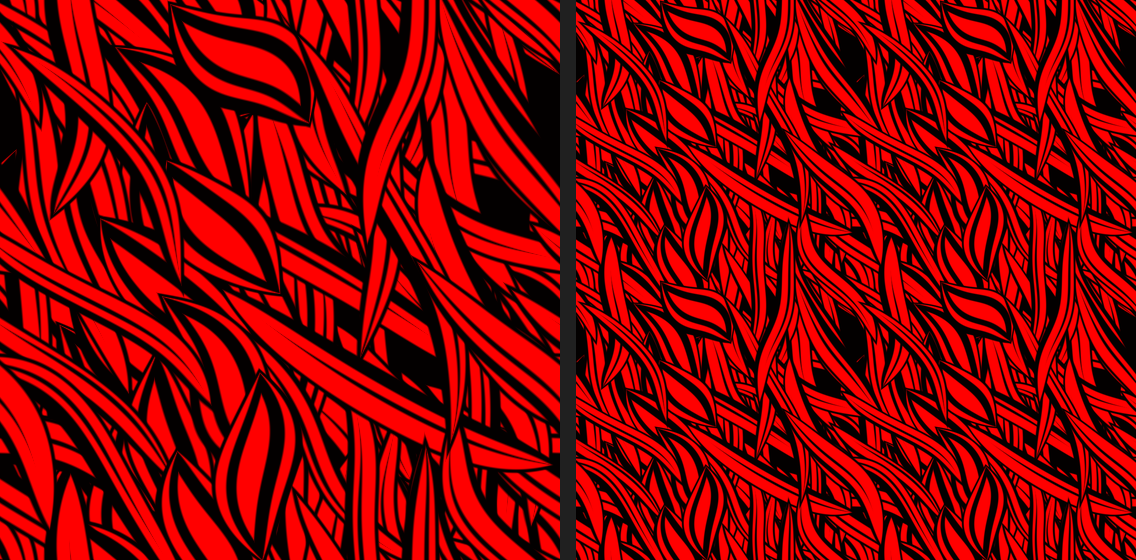
Left: one tile. Right: repeated 2 by 2.
Write a Shadertoy shader that draws this pattern.

```glsl
#define STRANDS 92
#define EYE_EVERY 4
#define LEAN -1.08
#define LEAN_SPREAD 0.95
#define BEND 0.62
#define SWAY 0.26
#define OUTLINE 0.0065
#define GAP 0.011
#define SLIT 0.0042
#define SOFT 0.0024

const float PI = 3.14159265;
const float TAU = 6.2831853;
const vec3 INK = vec3(0.01, 0.0, 0.0);
const vec3 RED = vec3(1.0, 0.0, 0.0);

vec4 hash4(float n) {
    return fract(sin(n * vec4(12.99, 78.23, 37.72, 93.98) + vec4(1.3, 4.1, 2.7, 5.9)) * 43758.55);
}

float cover(float dist) {
    float soft = max(SOFT, 0.7 / iResolution.y);
    return smoothstep(-soft, soft, dist);
}

// Direction of growth: a smooth wrapping field plus a random part
float leanAt(vec2 c, float jitter) {
    float flow = sin(TAU * (c.x + c.y)) + sin(TAU * (2.0 * c.x - c.y) + 1.7);
    return LEAN + 0.17 * flow + LEAN_SPREAD * (jitter - 0.5);
}

// Returns signed depth inside the red part (x) and inside its dark halo (y)
vec2 strand(vec2 uv, float id) {
    vec4 shape = hash4(id + 1.0);
    vec4 detail = hash4(id + 151.0);
    bool isEye = mod(id, float(EYE_EVERY)) < 0.5;

    // Nearest wrapped copy, turned so that x runs along the strand
    vec2 centre = fract(id * vec2(0.7549, 0.5698) + 0.03 * detail.xy);
    vec2 p = fract(uv - centre + 0.5) - 0.5;
    float angle = leanAt(centre, shape.x);
    vec2 along = vec2(cos(angle), sin(angle));
    p = vec2(dot(p, along), dot(p, vec2(-along.y, along.x)));

    // Distance from a bent, swaying centre line
    float halfLen = isEye ? mix(0.15, 0.21, shape.y) : mix(0.24, 0.38, shape.y);
    float bend = BEND * (shape.z - 0.5) * (isEye ? 0.6 : 1.0);
    float sway = SWAY * (shape.w - 0.5);
    float s = p.x / halfLen;
    float line = halfLen * (bend * (s * s - 0.5) + sway * sin(PI * s));
    float slope = 2.0 * bend * s + PI * sway * cos(PI * s);
    float d = (p.y - line) / sqrt(1.0 + slope * slope);

    float lens = 1.0 - s * s;
    float red, width;
    if (isEye) {
        // Shell, dark hollow and a pointed core
        width = mix(0.055, 0.075, detail.z) * lens;
        float shell = min(width - abs(d), abs(d) - 0.7 * width);
        float core = 0.6 * width - 0.016 - abs(d + 0.004);
        red = max(shell, core);
    } else {
        // Tapered band split by a short slit
        width = mix(0.016, 0.031, detail.z) * (1.0 - s * s * s * s);
        float t = 1.3 * (s + 0.8 * (detail.y - 0.5));
        float slit = SLIT * (1.0 - t * t) - abs(d - 0.8 * (detail.x - 0.5) * width);
        red = min(width - abs(d), -slit);
    }

    // The halo swells to one side and leaves a crescent shadow
    float swell = GAP * detail.w * max(lens, 0.0);
    float side = shape.z < 0.5 ? -1.0 : 1.0;
    float halo = width + OUTLINE + swell - abs(d - side * swell);
    return vec2(red, halo);
}

void mainImage(out vec4 fragColor, in vec2 fragCoord) {
    vec2 uv = fragCoord / iResolution.xy;

    // Gentle wrapping wobble
    uv += 0.009 * sin(TAU * (2.0 * uv.yx + vec2(0.1, 0.6)))
        + 0.004 * sin(TAU * (3.0 * uv.yx + uv + vec2(0.4, 0.2)));

    // Paint the strands over one another
    float paint = 0.0;
    for (int i = 0; i < STRANDS; i++) {
        vec2 depth = strand(uv, float(i));
        paint *= 1.0 - cover(depth.y);
        paint = mix(paint, 1.0, cover(depth.x));
    }
    fragColor = vec4(mix(INK, RED, paint), 1.0);
}
```
